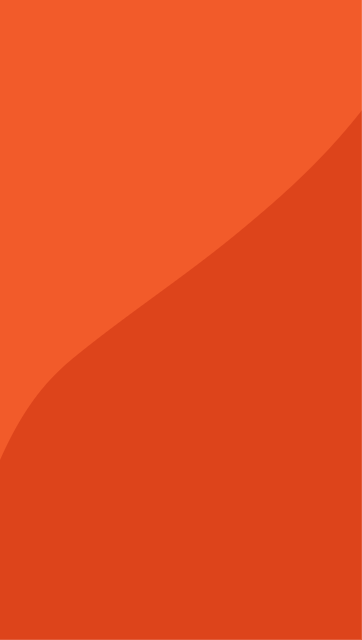
Give the GLSL for this background, as a WebGL 1 fragment shader.

```glsl
precision highp float;
// Two flat orange fields divided by a smooth rising S-curve.

uniform vec2 u_resolution;

const vec3 UPPER_ORANGE = vec3(0.949, 0.357, 0.165);
const vec3 LOWER_ORANGE = vec3(0.867, 0.267, 0.106);

// Curve knots: position x, height y, slope z
const vec3 KNOT_LEFT  = vec3(0.000, 0.2813, 1.28);
const vec3 KNOT_BEND  = vec3(0.207, 0.4427, 0.46);
const vec3 KNOT_RISE  = vec3(0.666, 0.6406, 0.47);
const vec3 KNOT_RIGHT = vec3(1.000, 0.8280, 0.72);

// Cubic Hermite span: returns height and slope at x
vec2 hermite(vec3 a, vec3 b, float x) {
  float span = b.x - a.x;
  float t = (x - a.x) / span;
  float rise = b.y - a.y;
  float c1 = a.z * span;
  float c2 = 3.0 * rise - span * (2.0 * a.z + b.z);
  float c3 = span * (a.z + b.z) - 2.0 * rise;
  float height = a.y + t * (c1 + t * (c2 + t * c3));
  float slope = (c1 + t * (2.0 * c2 + 3.0 * t * c3)) / span;
  return vec2(height, slope);
}

vec2 dividingCurve(float x) {
  if (x < KNOT_BEND.x) return hermite(KNOT_LEFT, KNOT_BEND, x);
  if (x < KNOT_RISE.x) return hermite(KNOT_BEND, KNOT_RISE, x);
  return hermite(KNOT_RISE, KNOT_RIGHT, x);
}

// Coverage above the curve, softened over about one pixel
float coverAbove(vec2 uv, vec2 curve, vec2 pixel) {
  float blur = length(vec2(curve.y * pixel.x, pixel.y));
  return clamp((uv.y - curve.x) / blur + 0.5, 0.0, 1.0);
}

// Thin pale rim along the right and bottom borders
float borderRim(vec2 uv, vec2 width) {
  return max(step(1.0 - width.x, uv.x), step(uv.y, width.y));
}

void main() {
  vec2 pixel = 1.0 / u_resolution;
  vec2 uv = gl_FragCoord.xy * pixel;
  float above = coverAbove(uv, dividingCurve(uv.x), pixel);
  vec3 color = mix(LOWER_ORANGE, UPPER_ORANGE, above);
  color = mix(color, vec3(1.0), 0.13 * borderRim(uv, vec2(0.0034, 0.0019)));
  gl_FragColor = vec4(color, 1.0);
}
```
